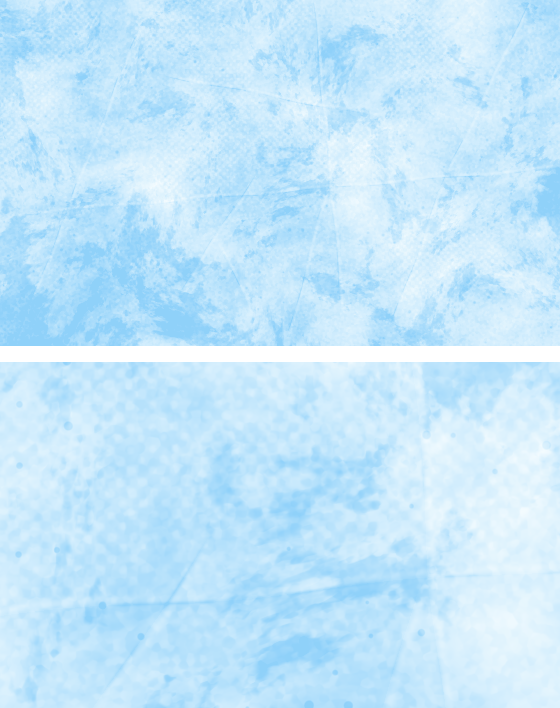
Top, the full canvas; bottom, a detail of the centre.
Give the GLSL for this texture, as a Shadertoy shader.

```glsl
const vec3 DEEP_BLUE = vec3(0.60, 0.835, 0.98);
const vec3 LIGHT_BLUE = vec3(0.80, 0.92, 0.99);
const vec3 PALE_BLUE = vec3(0.93, 0.975, 0.995);

const float BASE_TONE = 0.53;
const float SIDE_FADE = 0.24;
const float CLOUD_DEPTH = 0.50;
const float BRUSH_DEPTH = 0.20;
const float STAIN_DEPTH = 0.36;
const float DOT_DEPTH = 0.13;
const float DOT_PITCH = 0.0105;
const float GRAIN_DEPTH = 0.20;
const float SPECK_DEPTH = 0.32;
const float SPECK_CELLS = 26.0;
const float CREASE_WIDTH = 0.0018;
const float CREASE_DEPTH = 0.24;
const float RIDGE_DEPTH = 0.15;

// Stain pools: centre and radius in canvas heights
const vec3 POOLS[8] = vec3[8](
    vec3(0.03, 0.08, 0.20), vec3(0.38, 0.27, 0.10),
    vec3(0.93, 0.78, 0.09), vec3(1.12, 0.07, 0.08),
    vec3(0.00, 0.80, 0.13), vec3(0.27, 0.58, 0.05),
    vec3(0.53, 0.04, 0.10), vec3(1.62, 0.48, 0.05));

// Paper folds: start and end of each straight run
const vec4 FOLDS[11] = vec4[11](
    vec4(0.06, 0.38, 1.64, 0.515), vec4(0.905, 1.0, 0.955, 0.45),
    vec4(0.955, 0.45, 0.99, 0.09), vec4(0.943, 0.455, 0.83, 0.02),
    vec4(1.53, 1.0, 1.29, 0.50), vec4(1.29, 0.50, 1.13, 0.06),
    vec4(0.40, 0.92, 0.18, 0.36), vec4(0.18, 0.36, 0.04, 0.0),
    vec4(0.48, 0.78, 1.10, 0.66), vec4(0.74, 0.50, 0.52, 0.16),
    vec4(0.63, 0.30, 0.72, 0.11));

vec3 hash3(vec2 cell) {
    vec3 q = fract(cell.xyx * vec3(0.1031, 0.1030, 0.0973));
    q += dot(q, q.yxz + 33.33);
    return fract((q.xxy + q.yzz) * q.zyx);
}

// Smooth cellular noise, centred on zero
float cellTone(vec2 p) {
    vec2 cell = floor(p);
    float sum = 0.0, weight = 0.0;
    for (int y = -1; y <= 1; y++)
    for (int x = -1; x <= 1; x++) {
        vec2 id = cell + vec2(x, y);
        vec3 h = hash3(id + 71.0);
        vec2 d = id + h.xy - p;
        float w = exp(-7.0 * dot(d, d));
        sum += w * (h.z - 0.5);
        weight += w;
    }
    return sum / weight;
}

float layered(vec2 p, float gain) {
    float sum = 0.0, amp = 1.0;
    for (int i = 0; i < 5; i++) {
        sum += amp * cellTone(p);
        p = mat2(1.6, 1.2, -1.2, 1.6) * p + 17.3;
        amp *= gain;
    }
    return sum;
}

// Dark groove with a lit ridge along one side
float foldTone(vec2 p, vec4 fold, float wear) {
    vec2 run = fold.zw - fold.xy, rel = p - fold.xy;
    float len = length(run);
    vec2 dir = run / len;
    float along = dot(rel, dir);
    float side = dir.x * rel.y - dir.y * rel.x + 0.003 * sin(along * 19.0 + len * 40.0);
    float ends = smoothstep(-0.01, 0.03, along) * smoothstep(-0.01, 0.03, len - along);
    float width = max(CREASE_WIDTH, 0.6 / iResolution.y);
    float groove = exp(-side * side / (width * width));
    float ridge = exp(-pow((side - 3.0 * width) / (2.2 * width), 2.0));
    float shade = exp(-abs(side) * 45.0) * step(side, 0.0);
    return ends * (RIDGE_DEPTH * ridge * (1.0 - 0.5 * wear) - CREASE_DEPTH * groove * wear - 0.05 * shade);
}

// Sparse round flecks
float specks(vec2 p) {
    vec2 q = p * SPECK_CELLS;
    vec3 h = hash3(floor(q) + 9.0);
    float d = length(fract(q) - 0.2 - 0.6 * h.xy);
    float radius = 0.04 + 0.08 * h.x;
    float blur = SPECK_CELLS / iResolution.y;
    return step(0.86, h.z) * (1.0 - smoothstep(radius - blur, radius + blur, d));
}

void mainImage(out vec4 fragColor, in vec2 fragCoord) {
    vec2 p = fragCoord / iResolution.y;
    float across = fragCoord.x / iResolution.x;
    vec2 warped = p + 0.03 * sin(p.yx * vec2(9.0, 11.0) + 2.0 * sin(p * 7.0));

    // Washed clouds and slanted brushing
    float cloud = layered(warped * 3.2 + 4.0, 0.62);
    float brush = layered(mat2(0.94, -0.34, 0.34, 0.94) * warped * vec2(5.0, 15.0), 0.6);
    float tone = BASE_TONE + SIDE_FADE * (across - 0.42) - 0.06 * (p.y - 0.5);
    tone += CLOUD_DEPTH * cloud + BRUSH_DEPTH * brush;

    // Ragged stains
    float rough = layered(warped * 10.0 + 31.0, 0.75);
    float pool = 0.0;
    for (int i = 0; i < POOLS.length(); i++) {
        vec2 d = (p - POOLS[i].xy) / POOLS[i].z;
        pool = max(pool, exp(-dot(d, d)));
    }
    tone -= STAIN_DEPTH * smoothstep(0.12, 0.65, 0.5 * pool + rough);

    // Patches of printed dots, stronger near the edges
    vec2 grid = p * 3.14159 / DOT_PITCH + 0.5 * sin(p.yx * 23.0);
    float edge = smoothstep(0.28, 0.5, abs(across - 0.5));
    float patches = smoothstep(0.0, 0.3, cellTone(p * 6.0 + 50.0) + 0.15 * edge);
    tone += DOT_DEPTH * patches * smoothstep(-0.5, 0.5, sin(grid.x) * sin(grid.y) + rough) - 0.5 * DOT_DEPTH * patches;

    // Creases, paper grain and flecks
    float wear = smoothstep(-0.15, 0.25, cellTone(p * 24.0));
    for (int i = 0; i < FOLDS.length(); i++) tone += foldTone(p, FOLDS[i], wear);
    tone += GRAIN_DEPTH * (cellTone(p * 150.0) + 0.5 * cellTone(p * 70.0));
    tone -= SPECK_DEPTH * specks(p);

    tone = clamp(tone, -0.1, 1.1);
    vec3 color = tone < 0.5 ? mix(DEEP_BLUE, LIGHT_BLUE, tone * 2.0) : mix(LIGHT_BLUE, PALE_BLUE, tone * 2.0 - 1.0);
    fragColor = vec4(color, 1.0);
}
```
